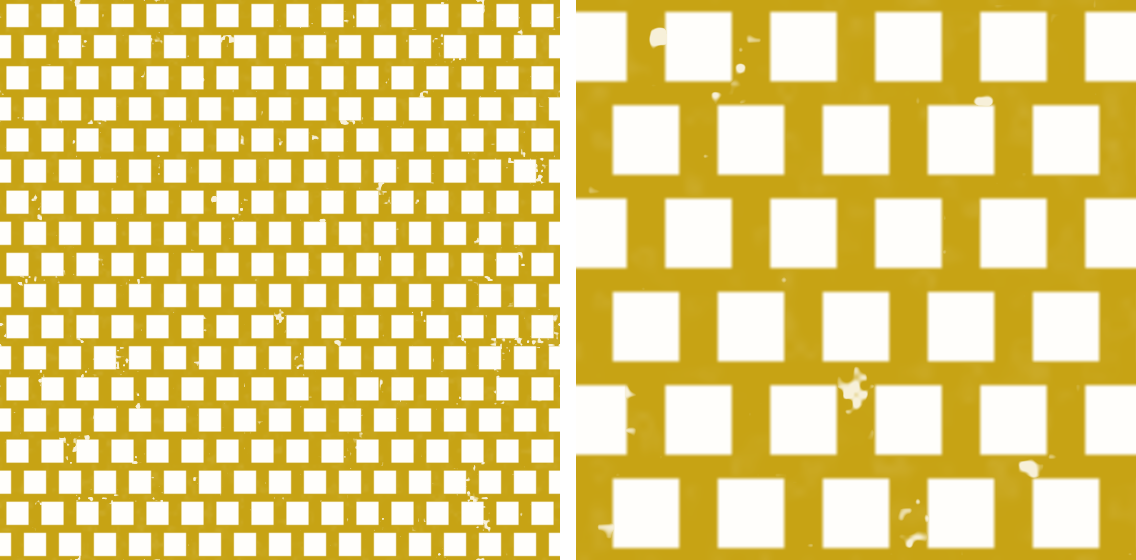
Left, the full canvas; right, a detail of the centre.
This pattern is drawn by a WebGL 2 fragment shader. Its source:

```glsl
#version 300 es
precision highp float;
// Staggered rows of white squares on mustard gold, with clustered pale chips.

uniform vec2 u_resolution;
out vec4 fragColor;

float hash(vec2 cell) {
    vec3 p = fract(cell.xyx * vec3(0.1031, 0.1030, 0.0973));
    p += dot(p, p.yzx + 33.33);
    return fract((p.x + p.y) * p.z);
}

// Value noise that wraps after a whole number of cells per canvas
float tileNoise(vec2 uv, float period, float seed) {
    vec2 p = uv * period;
    vec2 cell = floor(p);
    vec2 f = fract(p);
    f = f * f * (3.0 - 2.0 * f);
    vec2 lo = mod(cell, period) + seed;
    vec2 hi = mod(cell + 1.0, period) + seed;
    return mix(mix(hash(lo), hash(vec2(hi.x, lo.y)), f.x),
               mix(hash(vec2(lo.x, hi.y)), hash(hi), f.x), f.y);
}

// Coverage of the brick-staggered squares: 16 across, 18 down
float squares(vec2 uv) {
    vec2 grid = vec2(16.0, 18.0);
    vec2 p = uv * grid;
    p.x += 0.5 * (1.0 - mod(floor(p.y), 2.0));
    vec2 fromCentre = abs(fract(p) - 0.5) / grid;
    vec2 d = fromCentre - vec2(0.0198, 0.0207);
    float soft = max(0.0017, 0.8 / u_resolution.y);
    vec2 inside = 1.0 - smoothstep(-soft, soft, d);
    return inside.x * inside.y;
}

// Fine chips that gather in scattered patches
float chips(vec2 uv) {
    float patches = smoothstep(0.68, 0.98, tileNoise(uv, 28.0, 7.0));
    float grain = 0.6 * tileNoise(uv, 190.0, 31.0) + 0.4 * tileNoise(uv, 110.0, 59.0);
    return smoothstep(0.62, 0.80, grain + 0.36 * patches - 0.24);
}

void main() {
    vec2 uv = gl_FragCoord.xy / u_resolution;
    vec3 gold = vec3(0.78, 0.64, 0.08);
    vec3 white = vec3(1.0, 0.995, 0.985);

    // Faint rubbed areas below the stronger chips
    float rubbed = 0.09 * smoothstep(0.5, 1.0, tileNoise(uv, 72.0, 83.0))
                 * tileNoise(uv, 150.0, 17.0);
    float wear = max(rubbed, 0.85 * chips(uv));

    fragColor = vec4(mix(gold, white, max(squares(uv), wear)), 1.0);
}
```
